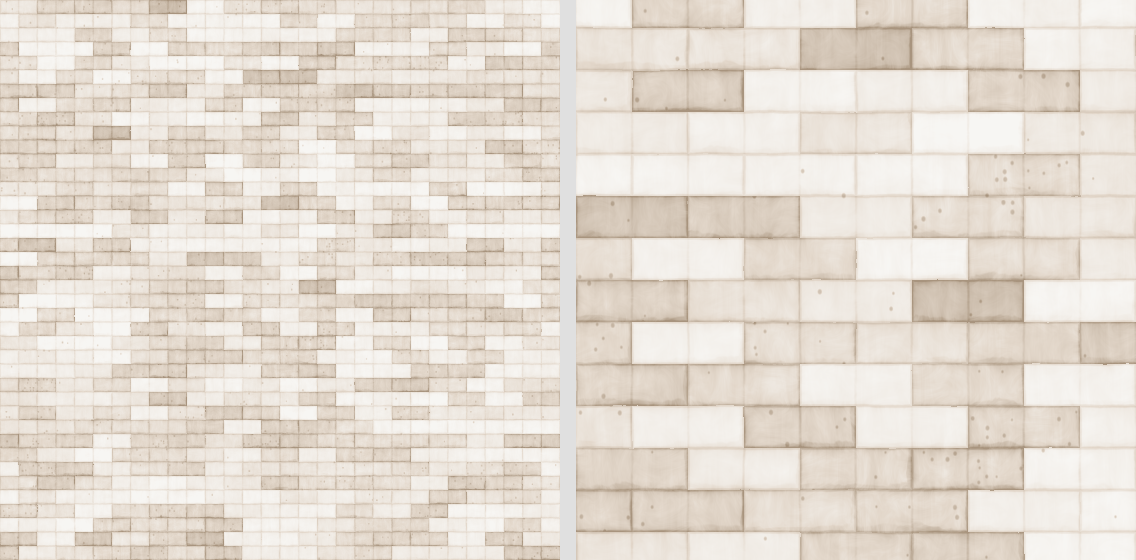
Left, the full canvas; right, a detail of the centre.
A WebGL 2 fragment shader for this texture:

```glsl
#version 300 es
precision highp float;
// Weathered whitewashed brick wall in running bond, 15 bricks by 40 courses.

uniform vec2 u_resolution;
out vec4 fragColor;

const vec2 BRICKS = vec2(15.0, 40.0);
const vec3 CHALK = vec3(0.970, 0.964, 0.952);
const vec3 SAND = vec3(0.89, 0.845, 0.795);
const vec3 UMBER = vec3(0.68, 0.605, 0.52);
const float SAND_LEVEL = 0.3;
const float JOINT_HALF_WIDTH = 0.0009;
const float GRIME_WIDTH = 0.0024;
const float EDGE_WOBBLE = 0.0005;
const float TINT_MIN = 0.01;
const float TINT_MAX = 0.37;
const float SPECK_CELLS = 210.0;
const float SPECK_RADIUS = 0.0012;

float hash(vec2 p) {
    vec3 q = fract(vec3(p.xyx) * vec3(0.1031, 0.1030, 0.0973));
    q += dot(q, q.yzx + 33.33);
    return fract((q.x + q.y) * q.z);
}

// Layered, rotated and warped sines; roughly -1 to 1.
float mottle(vec2 p) {
    const mat2 TURN = mat2(0.8, 0.6, -0.6, 0.8);
    float sum = 0.0, gain = 0.5;
    for (int i = 0; i < 5; i++) {
        p = TURN * p * 1.83 + 1.7;
        p += 0.7 * sin(p.yx * 0.9 + float(i));
        sum += gain * sin(p.x) * sin(p.y);
        gain *= 0.68;
    }
    return sum;
}

// Whiteness varies per brick and, more weakly, over short runs of bricks.
float brickTint(vec2 id) {
    float own = hash(id + 7.0);
    float run = hash(vec2(floor(id.x / 3.0) + 41.0, id.y + 19.0));
    float level = smoothstep(0.14, 0.94, 0.65 * own + 0.35 * run);
    float dark = 0.18 * step(0.9, hash(id + 63.0)) * level;
    return mix(TINT_MIN, TINT_MAX, level) + dark;
}

// Cellular pits: one jittered spot in some of the grid cells.
float specks(vec2 uv, float density, float pixel) {
    vec2 cell = floor(uv * SPECK_CELLS);
    vec2 jitter = 0.3 + 0.4 * vec2(hash(cell + 3.0), hash(cell + 87.0));
    vec2 delta = uv - (cell + jitter) / SPECK_CELLS;
    float radius = SPECK_RADIUS * mix(0.4, 1.0, hash(cell + 29.0));
    float spot = 1.0 - smoothstep(radius - pixel, radius + pixel, length(delta * vec2(1.0, 0.8)));
    return spot * step(1.0 - density, hash(cell + 151.0));
}

vec3 limewash(float dirt) {
    vec3 pale = mix(CHALK, SAND, clamp(dirt / SAND_LEVEL, 0.0, 1.0));
    return mix(pale, UMBER, clamp((dirt - SAND_LEVEL) / (1.0 - SAND_LEVEL), 0.0, 1.1));
}

void main() {
    vec2 uv = gl_FragCoord.xy / u_resolution;
    float pixel = 1.0 / min(u_resolution.x, u_resolution.y);

    // Running bond, courses counted from the top.
    float wobble = EDGE_WOBBLE * mottle(uv * 40.0);
    vec2 grid = vec2(uv.x + wobble, 1.0 - uv.y + wobble) * BRICKS;
    float course = floor(grid.y);
    grid.x -= 0.5 * mod(course, 2.0);
    vec2 id = vec2(mod(floor(grid.x), BRICKS.x), mod(course, BRICKS.y));
    vec2 local = fract(grid);

    // Distances to the brick edges in canvas units.
    vec2 edge = min(local, 1.0 - local) / BRICKS;
    float below = (1.0 - local.y) / BRICKS.y;
    float right = (1.0 - local.x) / BRICKS.x;
    float middle = abs(local.x - 0.5) / BRICKS.x;

    // Face: brick tint, broad clouds, fine mottling and vertical streaks.
    float tint = brickTint(id);
    float aged = smoothstep(0.05, TINT_MAX, tint);
    float cloud = mottle(uv * vec2(5.0, 10.0));
    float patches = mottle(uv * vec2(17.0, 24.0) + 5.0);
    float fine = mottle(uv * 85.0 + id * 3.1);
    float streak = mottle(uv * vec2(150.0, 22.0) + id.yx);
    float dirt = tint + (0.04 + 0.05 * aged) * cloud;
    dirt += (0.025 + 0.06 * aged) * fine + (0.02 + 0.045 * aged) * streak;

    // Uneven grime gathers along the edges, most at the bottom and right.
    float grime = exp(-min(edge.x * 1.5, edge.y) / GRIME_WIDTH);
    float uneven = max(0.3, 1.0 + 0.9 * patches + 0.5 * fine);
    dirt += grime * mix(0.07, 0.27, aged) * uneven;
    float reach = max(0.0012, 0.0026 + 0.0035 * mottle(uv * 28.0 + id));
    float tide = 1.0 - smoothstep(reach - 0.0008, reach + 0.0008, min(below, right * 1.6));
    dirt += tide * mix(0.025, 0.15, aged) * uneven;

    // Mortar joints and a faint seam halfway along each brick.
    vec2 line = 1.0 - smoothstep(JOINT_HALF_WIDTH - pixel, JOINT_HALF_WIDTH + pixel, edge);
    float seam = 1.0 - smoothstep(0.0, 0.0007 + pixel, middle);
    dirt += max(line.y, line.x * 0.85) * mix(0.15, 0.27, aged);
    dirt += seam * mix(0.08, 0.15, aged) * uneven;
    dirt += 0.03 * exp(-middle / GRIME_WIDTH);

    // Pits cluster on a few of the older bricks.
    float density = aged * mix(0.015, 0.22, pow(hash(id + 211.0), 5.0)) + 0.005;
    dirt += 0.42 * specks(uv, density, pixel);

    fragColor = vec4(limewash(dirt), 1.0);
}
```
